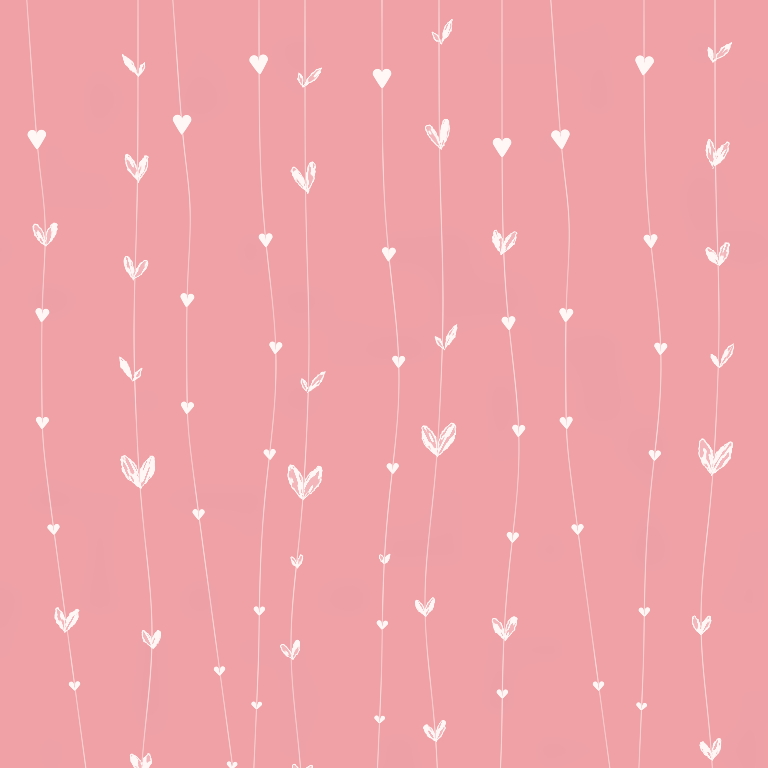
Reproduce this pattern procedurally as a WebGL 2 fragment shader.

```glsl
#version 300 es
precision highp float;
// Eleven wavering threads of small white hand-drawn hearts on pink.

#define GRID 768.0          // design units across the canvas
#define THREAD_WIDTH 1.2
#define THREAD_INK 0.55
#define WOBBLE 1.3          // roughness of sketched edges
#define SKETCH_GAP 0.75     // strength of pink gaps in sketched hearts
#define MOTTLE 0.3
#define PINK vec3(0.940, 0.630, 0.650)
#define DULL_PINK vec3(0.910, 0.640, 0.660)
#define CREAM vec3(0.995, 0.970, 0.960)

uniform vec2 u_resolution;
out vec4 fragColor;

// Per thread: x, y of first heart, family (negative = mirrored), extra heart size
const vec4 THREADS[11] = vec4[11](
  vec4( 38, 140, 0, 1.0), vec4(138, 64, -2, 0.0), vec4(183, 125, 0, 0.0),
  vec4(259, 65, 1, 0.0),  vec4(305, 75, 2, 0.5),  vec4(382, 79, 1, 0.45),
  vec4(439, 32, 2, 0.05), vec4(502, 148, 1, 1.0), vec4(562, 140, 0, 0.0),
  vec4(644, 66, 1, 0.0),  vec4(715, 50, 2, 0.0));

// Drops below the first heart; the last ones are the extra hearts
const float PLAIN_DROP[8] = float[8](0., 175., 282., 388., 544., 638., 94., 480.);
const float SKETCH_DROP[8] = float[8](0., 106., 204., 305., 407., 575., 699., 486.);
const float SKETCH_SIZE[8] = float[8](22., 22., 22., 23., 33., 18., 20., 24.);

float hash(vec2 p) {
  return fract(sin(dot(p, vec2(127.1, 311.7))) * 43758.5453);
}

float noise(vec2 p) {
  vec2 i = floor(p), f = fract(p);
  f = f * f * (3.0 - 2.0 * f);
  return mix(mix(hash(i), hash(i + vec2(1, 0)), f.x),
             mix(hash(i + vec2(0, 1)), hash(i + vec2(1, 1)), f.x), f.y);
}

float bump(float t, float center, float width) {
  float k = (t - center) / width;
  return exp(-k * k);
}

// Rounded ramp: 0 for negative t, t for positive
float bend(float t) { return 0.5 * (t + sqrt(t * t + 600.0)); }

// Sideways drift of a thread at drop t
float sway(float t, float family) {
  if (family < 0.5) return 3.5 - 0.07 * bend(70.0 - t) + 0.135 * bend(t - 300.0) + 4.0 * bump(t, 90.0, 60.0);
  if (family < 1.5) return 17.0 * bump(t, 300.0, 130.0) - 0.045 * bend(t - 590.0);
  return 4.0 * bump(t, 270.0, 110.0) - 14.0 * bump(t, 570.0, 115.0);
}

// One half of a heart: a stroke from the origin, round-ended or leaf-like
float petal(vec2 q, vec2 tip, float radius, float leaf, float sketch, float seed, float px) {
  float h = clamp(dot(q, tip) / dot(tip, tip), 0.0, 1.0);
  float profile = mix(pow(h, 0.8), 1.1 * sin(3.14159 * pow(h, 1.3)), leaf);
  float d = length(q - tip * h) - radius * profile - 0.3;
  d += sketch * WOBBLE * (noise(q * 0.45 + seed) - 0.5);
  vec2 along = normalize(tip);
  float across = dot(q, vec2(-along.y, along.x));
  float streak = noise(vec2(dot(q, along) * 0.13, across * 0.6) + seed * 1.7);
  float gap = smoothstep(0.48, 0.62, streak) * smoothstep(-0.7, -1.8, d);
  return smoothstep(0.5 * px, -0.5 * px, d) * (1.0 - sketch * SKETCH_GAP * gap);
}

// Heart number i of a thread; q is relative to its centre, y up
float heart(vec2 q, int i, float size, bool sketchy, float seed, float px) {
  float rnd = hash(vec2(seed, 3.1));
  float tilt = (rnd - 0.5) * (sketchy ? 0.4 : 0.2);
  q = mat2(cos(tilt), sin(tilt), -sin(tilt), cos(tilt)) * q;
  q.y += 0.55 * size;
  float n = float(i), sketch = sketchy ? 1.0 : 0.0;
  // Plain hearts flatten into chevrons further down
  vec2 right = vec2(0.27, 0.87 - 0.08 * n), left = right * vec2(-1, 1);
  vec2 radius = vec2(0.26 - 0.017 * n);
  float leaf = 0.0;
  if (sketchy) {
    leaf = 0.35 + 0.35 * rnd;
    right = vec2(0.43, i == 1 ? 1.2 : 0.86 + 0.15 * rnd);
    left = vec2(-0.41, right.y - 0.12 * hash(vec2(seed, 8.7)));
    radius = vec2(0.22, 0.23);
    if (i == 0 || i == 3) {           // sprig: one short and one long leaf
      left = vec2(-0.3, 0.6);
      right = vec2(0.68, 0.98);
      radius = vec2(0.11, 0.15);
      leaf = 0.9;
    }
  }
  return max(petal(q, left * size, radius.x * size, leaf, sketch, seed, px),
             petal(q, right * size, radius.y * size, leaf, sketch, seed + 5.3, px));
}

void main() {
  vec2 p = gl_FragCoord.xy / u_resolution * GRID;
  p.y = GRID - p.y;                   // threads hang from the top
  float px = GRID / min(u_resolution.x, u_resolution.y);
  float ink = 0.0;

  for (int s = 0; s < 11; s++) {
    vec4 thread = THREADS[s];
    float family = abs(thread.z), side = thread.z < 0.0 ? -1.0 : 1.0;
    float dist = abs(p.x - thread.x - side * sway(p.y - thread.y, family));
    if (dist > 45.0) continue;
    float strength = THREAD_INK * (0.8 + 0.4 * noise(vec2(p.y * 0.03, float(s))));
    ink = max(ink, strength * smoothstep(0.5 * px, -0.5 * px, dist - 0.5 * THREAD_WIDTH));

    for (int i = 0; i < 8; i++) {
      bool drawn = family > 1.5, sketchy = drawn || i > 5;
      float drop = drawn ? SKETCH_DROP[i] : PLAIN_DROP[i];
      float size = drawn ? SKETCH_SIZE[i] : (i == 0 ? 17.0 : 13.4 - 0.4 * float(i));
      if (!drawn && i > 5) size = 23.0 * thread.w;
      if (drawn && i == 7) size *= thread.w;
      if (drawn && i == 2 && thread.w > 0.0) continue;
      if (!drawn && i == 6 && thread.w < 0.9) continue;
      vec2 q = vec2(p.x - thread.x - side * sway(drop, family), thread.y + drop - p.y);
      if (size < 2.0 || abs(q.y) > 1.5 * size) continue;
      q.x *= side;
      ink = max(ink, heart(q, i, size, sketchy, float(s * 8 + i), px));
    }
  }

  vec3 ground = mix(PINK, DULL_PINK, MOTTLE * smoothstep(0.6, 0.9, noise(p * 0.02)));
  fragColor = vec4(mix(ground, CREAM, ink), 1.0);
}
```
